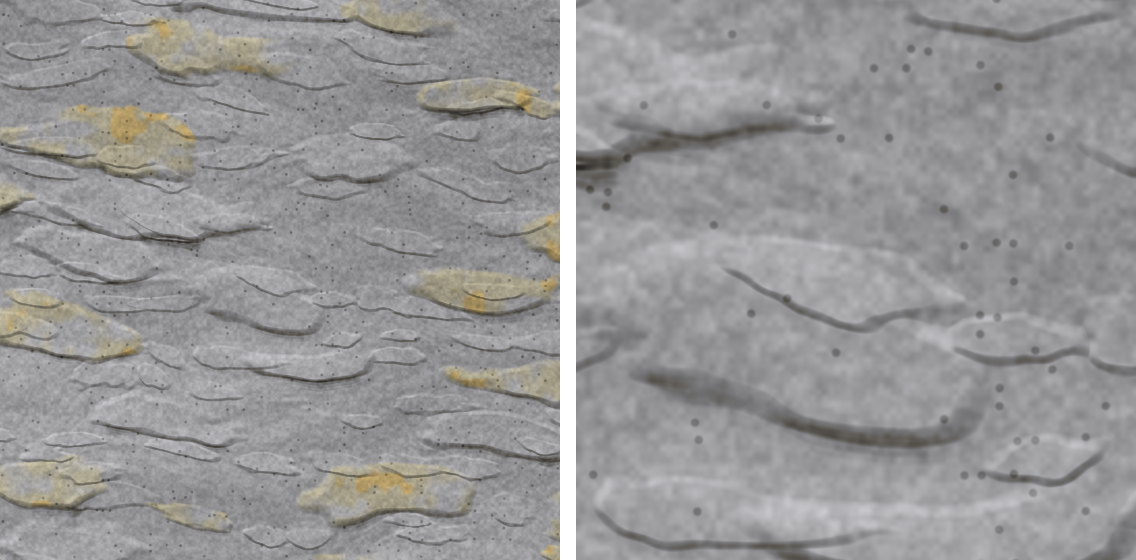
Left, the full canvas; right, a detail of the centre.
A Shadertoy shader for this texture:

```glsl
// Rough rendered stone wall: grey mortar with flat, buff-coloured stones poking out.
// A relief is summed from scattered ledges and stretched noise, then lit from above
// with short cast shadows; grain, pits and ochre stains are added to the colour.

const vec2 LIGHT_DIR = vec2(-0.24, 0.97);
const vec3 MORTAR_TINT = vec3(0.995, 0.995, 1.015);
const vec3 SHADOW_TINT = vec3(1.04, 1.0, 0.93);
const vec3 BUFF_TINT = vec3(1.05, 1.01, 0.87);
const vec3 OCHRE_TINT = vec3(1.16, 0.98, 0.60);

float hash(vec2 p) {
    vec3 q = fract(p.xyx * vec3(0.1031, 0.1030, 0.0973));
    q += dot(q, q.yzx + 33.33);
    return fract((q.x + q.y) * q.z);
}

float noise(vec2 p) {
    vec2 cell = floor(p);
    vec2 f = fract(p);
    f = f * f * (3.0 - 2.0 * f);
    float low = mix(hash(cell), hash(cell + vec2(1.0, 0.0)), f.x);
    float high = mix(hash(cell + vec2(0.0, 1.0)), hash(cell + 1.0), f.x);
    return mix(low, high, f.y);
}

// Noise whose features are wide when large and round when small.
float strataNoise(vec2 p) {
    vec2 freq = vec2(4.0, 9.0);
    float sum = 0.0;
    float amp = 0.5;
    for (int i = 0; i < 5; i++) {
        sum += amp * noise(p * freq + float(i) * 17.3);
        freq *= vec2(2.2, 1.9);
        amp *= 0.5;
    }
    return sum;
}

// Scattered stones: x = relief, rising gently downward to a sharp lower lip; y = buff mask.
vec2 stoneLayer(vec2 p, vec2 grid, float density, float buffShare, float seed) {
    vec2 g = p * grid;
    vec2 cell = floor(g);
    float wobble = 0.55 * (noise(g * 2.7 + seed) - 0.5) + 0.25 * (noise(g * 7.0 + seed) - 0.5);
    vec2 result = vec2(0.0);
    for (int y = -1; y <= 1; y++) {
        for (int x = -1; x <= 1; x++) {
            vec2 id = cell + vec2(x, y);
            vec2 key = id + seed;
            if (hash(key + 5.1) > density) continue;
            vec2 jitter = vec2(hash(key + 11.7), hash(key + 23.9));
            vec2 radius = mix(vec2(0.38, 0.28), vec2(0.72, 0.5), hash(key + 37.3));
            vec2 q = (g - id - 0.2 - 0.6 * jitter) / radius;
            q.y += 0.35 * (hash(key + 41.0) - 0.35) * q.x;
            // Flatten the underside of the stone.
            float d = length(q * vec2(1.0, q.y < 0.0 ? 1.25 : 0.95)) + wobble;
            float body = smoothstep(1.0, 0.72, d);
            float buff = step(hash(key + 53.2), buffShare) * smoothstep(1.0, 0.85, d);
            result = max(result, vec2(body * clamp(0.6 - 0.45 * q.y, 0.1, 1.0), buff));
        }
    }
    return result;
}

// Complete wall relief in canvas units (x) and buff stone mask (y).
vec2 wall(vec2 p) {
    vec2 warp = vec2(noise(p * vec2(5.0, 8.0) + 3.1), noise(p * vec2(6.0, 9.0) + 71.7)) - 0.5;
    vec2 q = p + warp * vec2(0.09, 0.045) + vec2(0.0, 0.08 * p.x);
    vec2 large = stoneLayer(q, vec2(4.0, 8.0), 0.6, 0.5, 12.0);
    vec2 small = stoneLayer(q, vec2(8.0, 17.0), 0.5, 0.08, 87.0);
    float relief = 0.018 * large.x + 0.009 * small.x + 0.032 * strataNoise(q);
    return vec2(relief, max(large.y, small.y));
}

float castShadow(vec2 p, float relief) {
    float cover = 0.0;
    for (int i = 1; i <= 4; i++) {
        float reach = 0.0055 * float(i);
        cover = max(cover, wall(p + LIGHT_DIR * reach).x - relief - 0.5 * reach);
    }
    return smoothstep(0.001, 0.016, cover);
}

// Sparse dark pinholes.
float pits(vec2 p, float count) {
    vec2 g = p * count;
    vec2 id = floor(g);
    vec2 centre = 0.35 + 0.3 * vec2(hash(id + 2.3), hash(id + 9.8));
    float dot0 = smoothstep(0.34, 0.12, length(g - id - centre));
    return dot0 * step(hash(id + 61.0), 0.05);
}

void mainImage(out vec4 fragColor, in vec2 fragCoord) {
    vec2 p = fragCoord / iResolution.y + 2.0;
    vec2 surface = wall(p);

    // Light from above: upward slopes brighten, undersides darken.
    float stepSize = 0.0025;
    float slope = (surface.x - wall(p + LIGHT_DIR * stepSize).x) / stepSize;
    float shade = 0.24 * slope / (1.0 + 0.9 * abs(slope));
    float shadow = castShadow(p, surface.x);

    // Sandy grain and slow changes of tone.
    float grain = 0.6 * noise(p * 150.0) + 0.4 * noise(p * 270.0 + 31.0) - 0.5;
    float drift = noise(p * vec2(2.5, 4.0) + 8.0) - 0.5;
    float tone = 0.585 + shade + 0.15 * grain + 0.07 * drift;
    tone -= 0.20 * shadow + 0.16 * pits(p, 95.0);
    tone = clamp(tone, 0.16, 0.8);

    // Patchy buff faces with a few ochre stains.
    float patches = noise(p * vec2(14.0, 22.0)) * 0.65 + noise(p * 48.0) * 0.35;
    float buff = surface.y * smoothstep(0.22, 0.55, patches);
    float stain = surface.y * smoothstep(0.66, 0.78, patches);
    vec3 tint = mix(MORTAR_TINT, SHADOW_TINT, smoothstep(0.47, 0.32, tone));
    tint = mix(tint, BUFF_TINT, buff);
    tint = mix(tint, OCHRE_TINT, 0.8 * stain);
    fragColor = vec4(tone * tint, 1.0);
}
```
